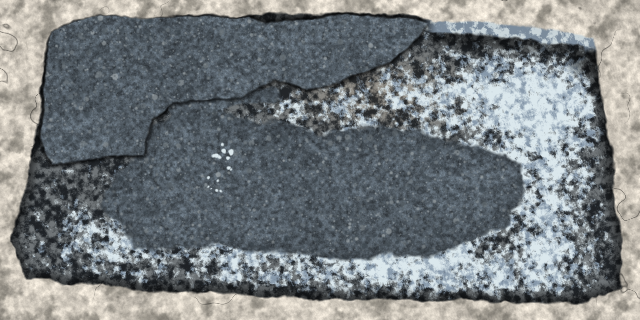
This texture is drawn by a Shadertoy shader. Its source:

```glsl
// Cracked asphalt and white salt crust in a sunken pit framed by weathered stone.
#define ASPHALT vec3(0.33, 0.37, 0.405)
#define DARK vec3(0.12, 0.135, 0.15)
#define SALT vec3(0.86, 0.91, 0.93)
#define SALT_BLUE vec3(0.53, 0.60, 0.67)
#define STONE_LIGHT vec3(0.88, 0.85, 0.80)
#define STONE_DARK vec3(0.62, 0.60, 0.56)
#define EDGE_WOBBLE 0.035
#define PEBBLE_SCALE 30.0
#define CORNERS 18

// Outlines in units of canvas height
const vec2 PIT[CORNERS] = vec2[CORNERS](
  vec2(.16,.90), vec2(.29,.95), vec2(.78,.95), vec2(1.09,.96), vec2(1.35,.94), vec2(1.67,.91),
  vec2(1.85,.89), vec2(1.87,.77), vec2(1.91,.53), vec2(1.93,.32), vec2(1.95,.09), vec2(1.80,.055),
  vec2(1.46,.06), vec2(.91,.075), vec2(.52,.09), vec2(.08,.125), vec2(.035,.245), vec2(.11,.58));
const vec2 SLAB[CORNERS] = vec2[CORNERS](
  vec2(.16,.90), vec2(.29,.95), vec2(.78,.945), vec2(.83,.925), vec2(1.08,.955), vec2(1.335,.93),
  vec2(1.31,.88), vec2(1.22,.81), vec2(1.08,.75), vec2(.96,.72), vec2(.86,.755), vec2(.75,.70),
  vec2(.54,.68), vec2(.475,.63), vec2(.45,.51), vec2(.30,.51), vec2(.16,.49), vec2(.125,.57));
const vec2 HOLLOW[CORNERS] = vec2[CORNERS](
  vec2(.31,.36), vec2(.39,.465), vec2(.46,.52), vec2(.475,.61), vec2(.56,.65), vec2(.70,.655),
  vec2(.83,.62), vec2(.99,.59), vec2(1.12,.605), vec2(1.30,.595), vec2(1.48,.55), vec2(1.635,.485),
  vec2(1.64,.405), vec2(1.575,.30), vec2(1.42,.22), vec2(1.12,.19), vec2(.83,.215), vec2(.42,.24));

float hash(vec2 p) { return fract(sin(dot(p, vec2(127.1, 311.7))) * 43758.5); }
vec2 hash2(vec2 p) { return vec2(hash(p), hash(p + 17.3)); }
float noise(vec2 p) {
  vec2 i = floor(p), f = fract(p);
  f = f * f * (3.0 - 2.0 * f);
  return mix(mix(hash(i), hash(i + vec2(1, 0)), f.x),
             mix(hash(i + vec2(0, 1)), hash(i + 1.0), f.x), f.y);
}
float fbm(vec2 p) {
  float sum = 0.0, amp = 0.5;
  for (int i = 0; i < 4; i++, amp *= 0.55) {
    sum += amp * noise(p);
    p = mat2(1.6, 1.2, -1.2, 1.6) * p + 5.7;
  }
  return sum;
}
// Signed distance to a closed outline, negative inside
float outline(vec2 p, vec2 v[CORNERS]) {
  float d = 1e5, s = 1.0;
  for (int i = 0, j = CORNERS - 1; i < CORNERS; j = i, i++) {
    vec2 e = v[j] - v[i], w = p - v[i];
    vec2 b = w - e * clamp(dot(w, e) / dot(e, e), 0.0, 1.0);
    d = min(d, dot(b, b));
    bvec3 c = bvec3(p.y >= v[i].y, p.y < v[j].y, e.x * w.y > e.y * w.x);
    if (all(c) || !any(c)) s = -s;
  }
  return s * sqrt(d);
}
float blob(vec2 p, vec2 c, vec2 r) { p = (p - c) / r; return exp(-dot(p, p)); }
float inside(float d, float soft) { return 1.0 - smoothstep(-soft, soft, d); }

// Scattered aggregate in three sizes
vec3 pebbles(vec3 col, vec2 p, float px) {
  float scale = PEBBLE_SCALE;
  for (int layer = 0; layer < 3; layer++, scale *= 1.8)
    for (int k = 0; k < 9; k++) {
      vec2 cell = floor(p * scale) + vec2(k % 3 - 1, k / 3 - 1);
      vec2 r = hash2(cell + float(layer) * 41.0), d = p * scale - cell - hash2(cell + 9.1);
      float m = inside(length(d) - mix(0.1, 0.3, r.x * r.x), px * scale) * step(0.45, r.y);
      float tone = hash(cell + 3.7);
      col = mix(col, mix(vec3(.24, .28, .31), vec3(.68, .71, .72), tone * tone), m * 0.7);
    }
  return col;
}

void mainImage(out vec4 fragColor, in vec2 fragCoord) {
  vec2 p = fragCoord / iResolution.y;
  float px = 1.0 / iResolution.y;
  vec2 wobble = EDGE_WOBBLE * (vec2(fbm(p * 14.0), fbm(p * 14.0 + 37.0)) - 0.5);
  float pit = outline(p + wobble, PIT);
  float slab = outline(p + 0.7 * wobble, SLAB);
  float hollow = outline(p + 1.6 * wobble, HOLLOW);
  float grain = fbm(p * 60.0), coarse = fbm(p * 7.0);

  // Stone frame with stains, pores and cracks
  vec3 stone = mix(STONE_DARK, STONE_LIGHT, smoothstep(0.25, 0.55, fbm(p * 20.0)));
  stone *= (0.70 + 0.5 * grain) * (0.92 + 0.16 * coarse);
  float crack = abs(fbm(p * 5.0 + 2.0) - 0.5);
  stone *= 1.0 - 0.4 * inside(crack - 0.004, 0.006) * smoothstep(0.4, 0.6, noise(p * 6.0));

  // Rough pit floor
  vec3 ground = mix(DARK, vec3(.44, .46, .47), smoothstep(0.3, 0.75, grain));
  ground *= mix(vec3(1), vec3(1.35, 1.25, 1.15), blob(p, vec2(1.2, .7), vec2(.28, .1)));

  // Salt coverage, thickest on the right and along the bottom
  float cover = 0.80 * blob(p, vec2(1.64, .70), vec2(.30, .17))
    + 0.70 * blob(p, vec2(1.72, .38), vec2(.14, .29))
    + 0.65 * blob(p, vec2(1.40, .15), vec2(.36, .10))
    + 0.50 * blob(p, vec2(.90, .16), vec2(.45, .09))
    + 0.42 * blob(p, vec2(.33, .25), vec2(.25, .14))
    + 0.42 * blob(p, vec2(1.15, .68), vec2(.32, .08))
    + 0.28 * exp(-abs(hollow) / 0.02) * smoothstep(0.3, 0.8, p.x)
    - 0.3 * smoothstep(-0.05, 0.0, pit);
  float flakes = 1.3 * fbm(p * 75.0) + 0.9 * fbm(p * 24.0) - 0.6;
  vec3 crust = mix(SALT_BLUE, SALT, smoothstep(0.3, 0.7, grain + 0.1 * cover));
  vec3 col = mix(ground, crust, smoothstep(-0.28, 0.28, flakes - 1.0 + cover));

  // Asphalt hollow and upper slab with its broken edge
  vec3 tar = pebbles(ASPHALT * (0.45 + 1.1 * fbm(p * 95.0)) * (0.85 + 0.3 * coarse), p, px);
  col = mix(col, tar * (0.82 + 0.14 * smoothstep(0.0, 0.06, -hollow)), inside(hollow, 0.008));
  float strip = length(vec2(max(abs(p.x - 0.7) - 0.15, 0.0), p.y - 0.58 - 0.15 * p.x)) - 0.026;
  col = mix(col, tar * 0.9, inside(strip + wobble.y, 1.5 * px));
  col *= 1.0 - 0.7 * inside(slab - 0.008, 0.009);
  col *= 1.0 - 0.85 * blob(p, vec2(.487, .65), vec2(.028, .02));
  col = mix(col, tar * 0.96, inside(slab, 1.5 * px));

  // White chips clustered on the asphalt
  for (int i = 0; i < 15; i++) {
    vec2 r = hash2(vec2(i, 4.2)), c = vec2(.65, .40) + r * vec2(.08, .16);
    col = mix(col, SALT, inside(length(p - c + wobble) - 0.002 - 0.006 * hash(r), px));
  }

  // Shaded pit walls and pale blue upper lip
  col *= 1.0 - 0.5 * smoothstep(-0.045, 0.0, pit) * (1.0 - inside(slab, 0.004));
  float upper = smoothstep(1.31, 1.37, p.x) * smoothstep(0.74, 0.80, p.y);
  col *= 1.0 - 0.5 * upper * smoothstep(-0.10, -0.05, pit);
  float lip = upper * smoothstep(0.83, 0.86, p.y) * smoothstep(-0.04, -0.03, pit);
  col = mix(col, mix(SALT_BLUE, SALT, smoothstep(0.4, 0.65, grain)), 0.9 * lip);
  fragColor = vec4(clamp(mix(stone, col, inside(pit, 1.5 * px)), 0.0, 1.0), 1.0);
}
```
